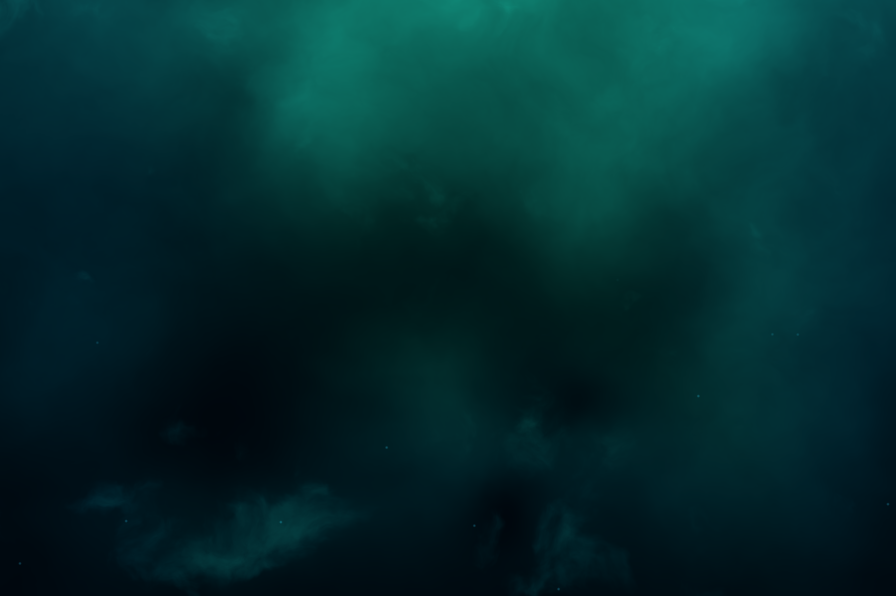
A Shadertoy shader for this background:

```glsl
// Dark teal storm sky: a green glow pours from the top over dim clouds.
// Soft elliptical lights and shadows are summed in warped space, textured
// with fractal noise, then mapped to a teal colour ramp with faint stars.

float hash(vec2 p) {
    vec3 h = fract(vec3(p.xyx) * 0.1031);
    h += dot(h, h.yzx + 33.33);
    return fract((h.x + h.y) * h.z);
}

float noise(vec2 p) {
    vec2 i = floor(p), f = fract(p);
    f = f * f * (3.0 - 2.0 * f);
    return mix(mix(hash(i), hash(i + vec2(1, 0)), f.x),
               mix(hash(i + vec2(0, 1)), hash(i + vec2(1, 1)), f.x), f.y);
}

// Fractal noise, roughly 0 to 1
float fbm(vec2 p) {
    float sum = 0.0, amp = 0.5;
    for (int i = 0; i < 6; i++) {
        sum += amp * noise(p);
        p = mat2(1.6, 1.2, -1.2, 1.6) * p + 7.3;
        amp *= 0.52;
    }
    return sum;
}

// Soft elliptical spot
float glow(vec2 p, vec2 centre, vec2 radius) {
    vec2 d = (p - centre) / radius;
    return exp(-dot(d, d));
}

// Green curtain along the top and the haze on the right
float upperLight(vec2 p) {
    float light = 0.18 * glow(p, vec2(0.92, 0.96), vec2(0.44, 0.32));
    light += 0.17 * glow(p, vec2(0.56, 0.82), vec2(0.11, 0.15));
    light += 0.09 * glow(p, vec2(0.73, 1.02), vec2(0.22, 0.08));
    light += 0.04 * glow(p, vec2(0.32, 0.92), vec2(0.22, 0.18));
    vec2 beam = p - vec2(0.5 * (p.y - 0.86), 0.0);
    light += 0.07 * glow(beam, vec2(1.11, 0.86), vec2(0.10, 0.20));
    light += 0.06 * glow(p, vec2(1.25, 0.95), vec2(0.12, 0.14));
    light += 0.07 * glow(p, vec2(0.98, 0.69), vec2(0.20, 0.20));
    light += 0.12 * glow(p, vec2(1.34, 0.53), vec2(0.22, 0.28));
    light += 0.08 * glow(p, vec2(1.24, 0.25), vec2(0.20, 0.22));
    return light;
}

// Smooth haze in the lower half
float lowerLight(vec2 p) {
    float light = 0.11 * glow(p, vec2(0.71, 0.35), vec2(0.11, 0.12));
    light += 0.06 * glow(p, vec2(0.13, 0.40), vec2(0.16, 0.16));
    light += 0.05 * glow(p, vec2(0.80, 0.20), vec2(0.35, 0.12));
    light += 0.04 * glow(p, vec2(0.40, 0.10), vec2(0.28, 0.10));
    return light;
}

// Regions where billowing cloud edges catch the light
float cloudBanks(vec2 p) {
    float bank = glow(p, vec2(0.87, 0.24), vec2(0.15, 0.07));
    bank += glow(p, vec2(0.52, 0.14), vec2(0.12, 0.055));
    bank += 0.9 * glow(p, vec2(0.38, 0.08), vec2(0.10, 0.04));
    bank += glow(p, vec2(0.98, 0.06), vec2(0.09, 0.06));
    bank += 0.6 * glow(p, vec2(0.22, 0.16), vec2(0.13, 0.06));
    bank += 0.7 * glow(p, vec2(1.04, 0.24), vec2(0.06, 0.06));
    return bank;
}

// Dark hollows between the lights
float shadows(vec2 p) {
    float dark = 0.04 * glow(p, vec2(0.76, 0.58), vec2(0.25, 0.12));
    dark += 0.05 * glow(p, vec2(1.12, 0.57), vec2(0.09, 0.15));
    dark += 0.05 * glow(p, vec2(0.84, 0.14), vec2(0.07, 0.06));
    dark += 0.03 * glow(p, vec2(0.36, 0.33), vec2(0.17, 0.14));
    dark += 0.04 * glow(p, vec2(0.98, 0.31), vec2(0.07, 0.06));
    return dark;
}

// Sparse soft dots, at most one per cell
float stars(vec2 p, float cells) {
    vec2 cell = floor(p * cells);
    vec2 spot = 0.2 + 0.6 * vec2(hash(cell + 11.0), hash(cell + 47.0));
    float d = length(fract(p * cells) - spot) / cells;
    return step(0.96, hash(cell)) * smoothstep(0.0035, 0.0, d);
}

// Light level to teal; blueness runs from 0 (green) to 1
vec3 tealRamp(float level, float blueness) {
    float blueShift = mix(-0.015, 0.035, blueness) * smoothstep(0.0, 0.15, level);
    return vec3(0.15 * max(level - 0.12, 0.0), level,
                0.028 + 0.85 * level + blueShift);
}

void mainImage(out vec4 fragColor, in vec2 fragCoord) {
    vec2 p = fragCoord / iResolution.y;
    p.x *= 1.5 * iResolution.y / iResolution.x;

    // Warped space gives the spots ragged, drifting outlines
    vec2 warp = vec2(fbm(p * 4.0 + 3.0), fbm(p * 4.0 + 19.0)) - 0.5;
    vec2 q = p + 0.12 * warp;

    float light = 0.028 + 0.185 * p.y * p.y;
    light += upperLight(q) + lowerLight(q) - shadows(q);

    // Slanted streaks, broad mottling and fine wisps
    float streak = noise(vec2(9.0 * (q.x - 0.35 * q.y), 1.5 * q.y)) - 0.5;
    float mottle = fbm(q * 5.0 + 31.0) - 0.5;
    float wisps = fbm(p * 15.0 + warp * 3.0) - 0.5;
    light *= 1.0 + 0.12 * streak + 0.32 * mottle + 0.22 * wisps;

    // Low clouds: noise erodes the banks into crisp billows
    float bank = cloudBanks(p + 0.06 * warp);
    float billow = fbm(p * 10.0 + warp * 2.0 + 5.0) - 0.48;
    float density = smoothstep(0.42, 0.78, 0.5 * bank + 1.1 * billow + 0.2);
    float texture1 = 0.8 + 2.0 * (fbm(p * 24.0 + warp * 4.0) - 0.48);
    light += 0.025 * bank + 0.085 * density * texture1;

    float side = smoothstep(0.15, 0.70, abs(p.x - 0.80));
    float low = 0.65 * smoothstep(0.50, 0.15, p.y);
    vec3 colour = tealRamp(max(light, 0.014), max(side, low));
    colour += vec3(0.05, 0.20, 0.24) * stars(p, 22.0) * smoothstep(0.6, 0.3, p.y);
    fragColor = vec4(colour, 1.0);
}
```
